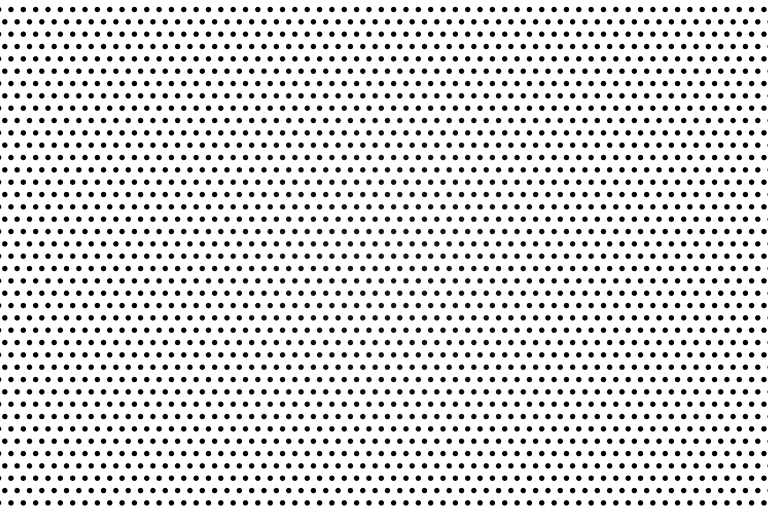
This pattern is drawn by a Shadertoy shader. Its source:

```glsl
#define PITCH vec2(0.02411, 0.02409)   // dot spacing, in canvas heights
#define FIRST_DOT vec2(-0.0027, 0.0178) // centre of the lowest left dot
#define DOT_RADIUS 0.00525
#define PAPER vec3(1.0)
#define INK_EDGE vec3(0.0)
#define INK_CENTRE vec3(0.095)
#define FADE_RADIUS 0.62

// Signed distance to the nearest dot, with every second row shifted half a pitch
float staggeredDots(vec2 p) {
    p -= FIRST_DOT;
    float row = floor(p.y / PITCH.y + 0.5);
    p.x -= 0.5 * PITCH.x * mod(row, 2.0);
    vec2 fromDot = p - PITCH * floor(p / PITCH + 0.5);
    return length(fromDot) - DOT_RADIUS;
}

// Ink is slightly greyer towards the middle of the canvas
vec3 inkColour(vec2 p, vec2 centre) {
    float fade = smoothstep(0.0, FADE_RADIUS, distance(p, centre));
    return mix(INK_CENTRE, INK_EDGE, fade);
}

void mainImage(out vec4 fragColor, in vec2 fragCoord) {
    float pixel = 1.0 / iResolution.y;
    vec2 p = fragCoord * pixel;
    vec2 centre = 0.5 * iResolution.xy * pixel;

    // One-pixel coverage ramp across each dot edge
    float coverage = clamp(0.5 - staggeredDots(p) / pixel, 0.0, 1.0);
    fragColor = vec4(mix(PAPER, inkColour(p, centre), coverage), 1.0);
}
```
